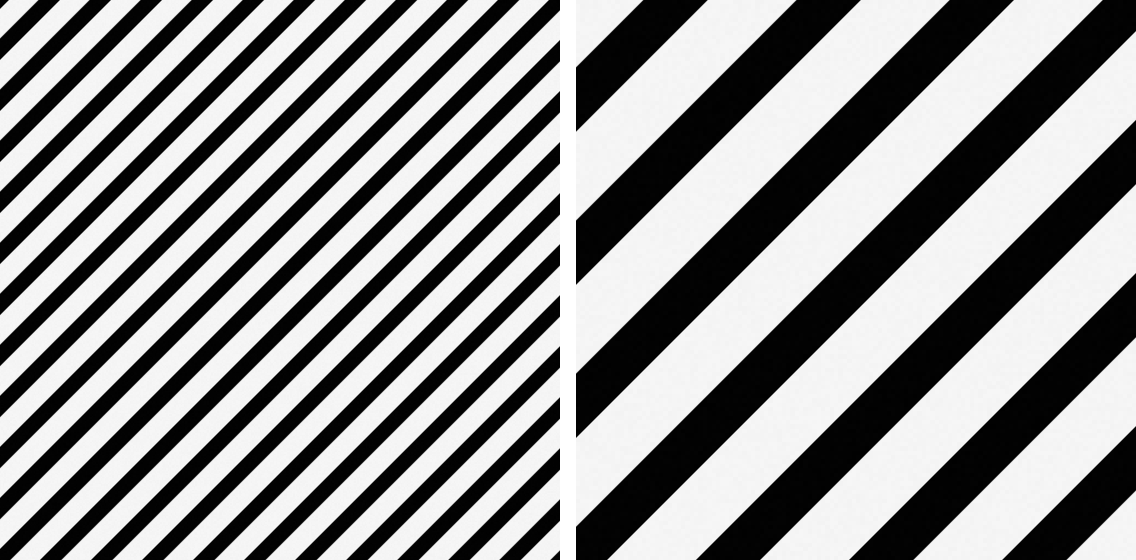
Left: the whole. Right: its middle third, enlarged.
Give the GLSL for this pattern, as a WebGL 2 fragment shader.

```glsl
#version 300 es
precision highp float;
// Black diagonal stripes rising to the right on an off-white ground.
// A folded 45 degree coordinate gives the distance to the nearest stripe
// centre; a very faint hashed grain keeps both tones from being quite flat.

uniform vec2 u_resolution;
out vec4 fragColor;

// Sine-free hash of a grid cell, 0 to 1
float hash(vec2 cell) {
    vec3 p = fract(vec3(cell.xyx) * 0.1031);
    p += dot(p, p.yzx + 33.33);
    return fract((p.x + p.y) * p.z);
}

// Signed distance along x to the edge of the nearest stripe, negative inside
float stripeEdge(vec2 uv) {
    const float period = 70.0 / 768.0;
    float diagonal = uv.x + 1.0 - uv.y;
    float phase = fract((diagonal - 0.0879) / period + 0.5) - 0.5;
    return (abs(phase) - 0.21) * period;
}

void main() {
    float side = min(u_resolution.x, u_resolution.y);
    vec2 uv = gl_FragCoord.xy / side;

    // Stripe coverage with softened edges
    float softness = 1.1 / side;
    float ground = smoothstep(-softness, softness, stripeEdge(uv));
    vec3 color = mix(vec3(0.008), vec3(0.96), ground);

    // Faint grain, stronger on the light ground
    float grain = hash(floor(uv * 384.0)) - 0.5;
    color += grain * mix(0.006, 0.012, ground);

    fragColor = vec4(clamp(color, 0.0, 1.0), 1.0);
}
```
